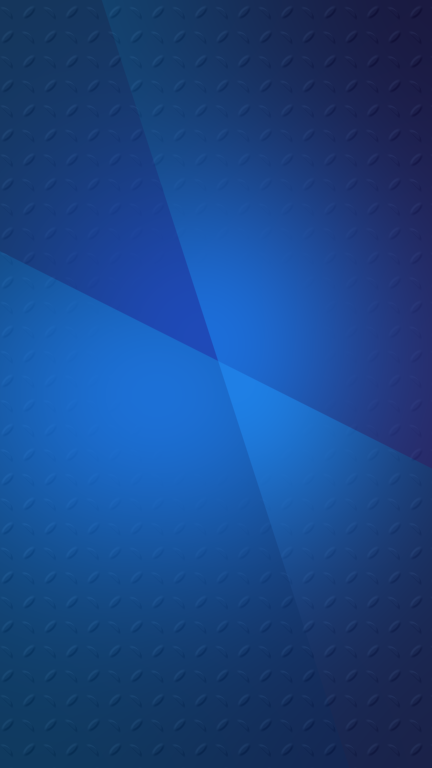
Write a Shadertoy shader that draws this background.

```glsl
// Four crossing blue wedges, glowing at their meeting point, over faint embossed tread plate.

const vec2 CANVAS = vec2(0.5625, 1.0);    // width and height in canvas units
const vec2 CROSSING = vec2(0.284, 0.530); // where the two seams meet
const vec2 TREAD_CELL = vec2(0.028, 0.032);

// Signed distance to a line through a point along a direction; positive on its left
float lineSide(vec2 p, vec2 through, vec2 direction) {
    vec2 d = normalize(direction);
    return dot(p - through, vec2(-d.y, d.x));
}

float glow(vec2 p, vec2 center, vec2 spread) {
    vec2 q = (p - center) / spread;
    return exp(-0.5 * dot(q, q));
}

// Dark horizontal gradient lit by a coloured core
vec3 wedge(vec2 p, vec3 leftTint, vec3 rightTint, vec3 core, float light) {
    vec3 base = mix(leftTint, rightTint, smoothstep(0.0, 1.0, p.x / CANVAS.x));
    return mix(base, core, light);
}

// Height of alternating slanted lozenges and bent bars
float treadHeight(vec2 p) {
    vec2 grid = (p + vec2(0.004, 0.024)) / TREAD_CELL;
    vec2 id = floor(grid);
    vec2 q = (fract(grid) - 0.5) * TREAD_CELL;
    float odd = mod(id.x + id.y, 2.0);
    q.x *= 1.0 - 2.0 * odd;
    vec2 along = vec2(q.x + q.y, q.y - q.x) * 0.7071;
    along.y += odd * 18.0 * along.x * along.x;
    float r = length(along / vec2(0.0105, mix(0.0042, 0.0032, odd)));
    return 1.0 - smoothstep(0.55, 1.1, r);
}

// Light from the upper left minus shade on the far side
float treadRelief(vec2 p) {
    vec2 shift = vec2(-0.0008, 0.0011);
    return treadHeight(p - shift) - treadHeight(p + shift);
}

void mainImage(out vec4 fragColor, in vec2 fragCoord) {
    vec2 p = fragCoord / iResolution.xy * CANVAS;
    float aa = 0.8 / iResolution.y;

    // Wedge colours
    vec3 upperLeft = wedge(p, vec3(0.08, 0.21, 0.35), vec3(0.09, 0.18, 0.36),
        vec3(0.12, 0.29, 0.72), glow(p, vec2(0.267, 0.557), vec2(0.19)));
    vec3 violet = mix(vec3(0.16, 0.13, 0.35), vec3(0.10, 0.10, 0.25),
        smoothstep(0.45, 1.0, p.y));
    vec3 upperRight = wedge(p, vec3(0.07, 0.28, 0.45), violet,
        vec3(0.11, 0.43, 0.85), glow(p, vec2(0.267, 0.551), vec2(0.16, 0.17)));
    vec3 lowerLeft = wedge(p, vec3(0.06, 0.22, 0.36), vec3(0.08, 0.14, 0.31),
        vec3(0.11, 0.44, 0.84), glow(p, vec2(0.205, 0.485), vec2(0.22, 0.185)));
    vec3 lowerRight = wedge(p, vec3(0.07, 0.22, 0.42), vec3(0.10, 0.13, 0.28),
        vec3(0.12, 0.50, 0.90), glow(p, vec2(0.306, 0.505), vec2(0.17, 0.19)));

    // Crisp seams
    float right = smoothstep(-aa, aa, lineSide(p, CROSSING, vec2(-0.3225, 1.0)) * -1.0);
    float above = smoothstep(-aa, aa, lineSide(p, CROSSING, vec2(1.0, -0.503)));
    vec3 color = mix(mix(lowerLeft, lowerRight, right),
                     mix(upperLeft, upperRight, right), above);

    // Tread plate fades out in the bright middle
    float fade = smoothstep(0.10, 0.42, length(p - CROSSING));
    color += treadRelief(p) * fade * vec3(0.035, 0.045, 0.05);

    fragColor = vec4(color, 1.0);
}
```
